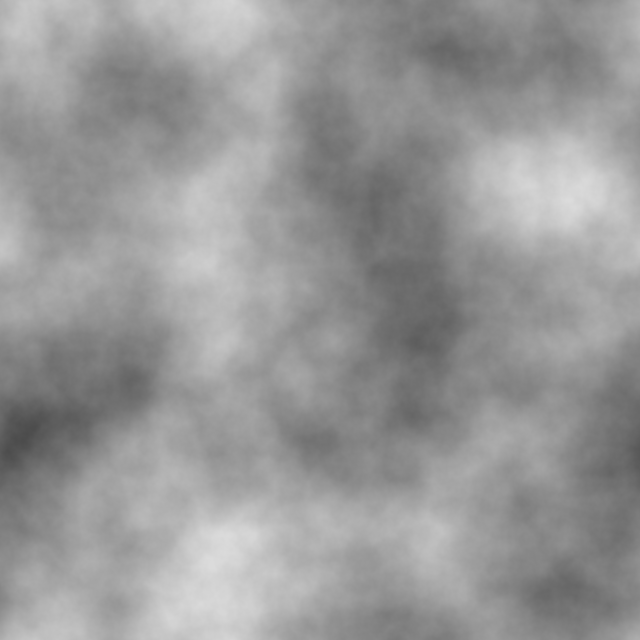
This texture is drawn by a WebGL 2 fragment shader. Its source:

```glsl
#version 300 es
precision highp float;
precision highp int;

// Soft grey clouds that tile seamlessly: fractal gradient noise whose lattice
// wraps at a whole number of cells in every octave. Each octave is shifted by
// its own offset so that the lattices never line up.

uniform vec2 u_resolution;
out vec4 fragColor;

const int   BASE_CELLS = 3;      // lattice cells across the tile, first octave
const int   OCTAVES    = 7;      // each octave doubles the cell count
const float GAIN       = 0.52;   // amplitude ratio between octaves
const float MEAN_GREY  = 0.595;
const float CONTRAST   = 0.34;
const float DARKEST    = 0.28;
const float LIGHTEST   = 0.86;
const uint  SEED       = 17u;
const float TAU        = 6.283185;

// Integer hash of a lattice point and octave, giving two values in 0..1
vec2 hash2(ivec2 cell, int octave) {
    uvec2 v = uvec2(cell) + uvec2(SEED, SEED * 3u) + uint(octave) * uvec2(1031u, 2053u);
    v = v * 1664525u + 1013904223u;
    v.x += v.y * 1664525u;
    v.y += v.x * 1664525u;
    v ^= v >> 16u;
    v.x += v.y * 1664525u;
    v.y += v.x * 1664525u;
    v ^= v >> 16u;
    return vec2(v & 0xffffu) / 65536.0;
}

// Contribution of one lattice corner: unit gradient dotted with the offset
float cornerSlope(ivec2 cell, vec2 offset, int period, int octave) {
    float angle = TAU * hash2(cell % period, octave).x;
    return dot(vec2(cos(angle), sin(angle)), offset);
}

// Gradient noise that repeats every "period" cells; expects p >= 0
float tiledNoise(vec2 p, int period, int octave) {
    ivec2 cell = ivec2(floor(p));
    vec2 f = fract(p);
    vec2 blend = f * f * f * (f * (f * 6.0 - 15.0) + 10.0);
    float a = cornerSlope(cell,               f,                  period, octave);
    float b = cornerSlope(cell + ivec2(1, 0), f - vec2(1.0, 0.0), period, octave);
    float c = cornerSlope(cell + ivec2(0, 1), f - vec2(0.0, 1.0), period, octave);
    float d = cornerSlope(cell + ivec2(1, 1), f - vec2(1.0, 1.0), period, octave);
    return mix(mix(a, b, blend.x), mix(c, d, blend.x), blend.y);
}

// Sum of octaves, zero on average over the tile
float clouds(vec2 uv) {
    float sum = 0.0;
    float amplitude = 1.0;
    int period = BASE_CELLS;
    for (int i = 0; i < OCTAVES; i++) {
        vec2 shift = hash2(ivec2(401, 733), i);
        sum += amplitude * tiledNoise((uv + shift) * float(period), period, i);
        amplitude *= GAIN;
        period *= 2;
    }
    return sum;
}

void main() {
    vec2 uv = gl_FragCoord.xy / u_resolution;
    float grey = MEAN_GREY + CONTRAST * clouds(uv);
    fragColor = vec4(vec3(clamp(grey, DARKEST, LIGHTEST)), 1.0);
}
```
